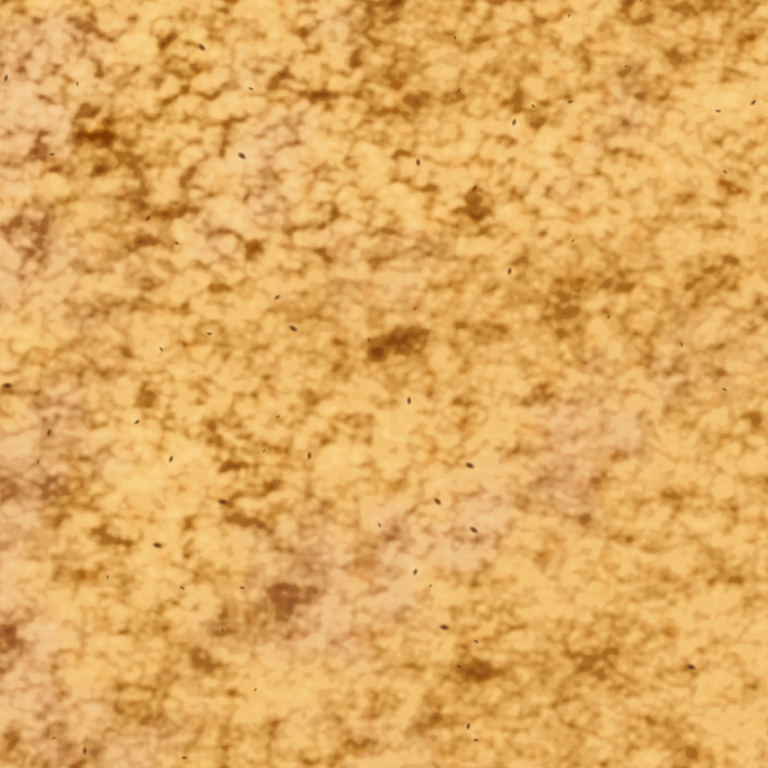
Write a Shadertoy shader that draws this texture.

```glsl
// Heap of golden, moist crumbs with shaded hollows and tiny dark specks.

// Two random values in 0..1 for a lattice cell.
vec2 hash2(vec2 cell) {
    uvec2 h = uvec2(ivec2(cell)) * uvec2(1597U, 3812U) + uvec2(7919U, 104729U);
    h = h * 1664525U + 1013904223U;
    h.x += h.y * 1664525U;
    h.y += h.x * 1664525U;
    h ^= h >> 16U;
    h.x += h.y * 1664525U;
    h.y += h.x * 1664525U;
    h ^= h >> 16U;
    return vec2(h & 65535U) / 65535.0;
}

float gradientDot(vec2 cell, vec2 offset) {
    float angle = 6.28319 * hash2(cell).x;
    return dot(vec2(cos(angle), sin(angle)), offset);
}

float gradientNoise(vec2 p) {
    vec2 i = floor(p), f = p - i;
    vec2 u = f * f * f * (f * (f * 6.0 - 15.0) + 10.0);
    vec2 e = vec2(1, 0);
    return mix(mix(gradientDot(i, f), gradientDot(i + e, f - e), u.x),
               mix(gradientDot(i + e.yx, f - e.yx), gradientDot(i + 1.0, f - 1.0), u.x), u.y);
}

// Rounded lumps: smooth distance to the nearest scattered centre.
float lumps(vec2 p) {
    vec2 i = floor(p), f = p - i;
    float sum = 0.0;
    for (int y = -1; y <= 1; y++)
    for (int x = -1; x <= 1; x++) {
        vec2 cell = vec2(x, y);
        sum += exp(-9.0 * length(cell + hash2(i + cell) - f));
    }
    return 0.36 + log(sum) / 9.0;
}

// Crumb height, from clumps down to fine grain.
float relief(vec2 p, float coarse) {
    vec2 q = p + 0.005 * vec2(gradientNoise(p * 45.0), gradientNoise(p * 45.0 + 37.0));
    float h = mix(1.3, 2.6, coarse) * lumps(q * vec2(37, 40));
    h += 1.1 * lumps(q * vec2(66, 74) + 11.0);
    h += 1.6 * gradientNoise(q * vec2(22, 26) + 5.0);
    h += 1.1 * gradientNoise(q * vec2(44, 52) + 19.0);
    return h + 0.75 * gradientNoise(p * vec2(88, 100) + 71.0);
}

// Sparse, short flecks turned at random.
float specks(vec2 p) {
    vec2 g = p * 22.0, i = floor(g);
    float cover = 0.0;
    for (int y = -1; y <= 1; y++)
    for (int x = -1; x <= 1; x++) {
        vec2 cell = i + vec2(x, y);
        vec2 kind = hash2(cell + 300.0);
        vec2 d = g - cell - hash2(cell + 700.0);
        float angle = 6.28319 * kind.y;
        vec2 axis = vec2(cos(angle), sin(angle));
        float size = mix(0.06, 0.13, kind.y * kind.y);
        float r = length(vec2(dot(d, axis), 1.7 * dot(d, vec2(-axis.y, axis.x))));
        float fleck = 1.0 - smoothstep(0.1 * size, 1.6 * size, r);
        cover = max(cover, fleck * step(kind.x, 0.13) * mix(0.4, 0.9, kind.y));
    }
    return cover;
}

void mainImage(out vec4 fragColor, in vec2 fragCoord) {
    vec2 p = fragCoord / iResolution.y;
    vec2 slanted = vec2(0.8 * p.x + 0.6 * p.y, 1.4 * (0.8 * p.y - 0.6 * p.x));
    float broad = gradientNoise(slanted * 3.5 + 8.0);

    // Coarser, deeper crumbs towards the upper left
    float coarse = smoothstep(0.1, 0.9, 0.35 + 0.8 * (p.y - 0.5) - 0.5 * (p.x - 0.5) + broad);

    // Height, light from above, wide shadows and deep hollows
    float h = relief(p, coarse);
    float shade = h + 0.25 * (h - relief(p + vec2(-0.003, 0.008), coarse));
    shade += 1.2 * broad + 1.4 * gradientNoise(slanted * 9.0 + 41.0);
    float hollow = smoothstep(0.22, 0.6, gradientNoise(slanted * 8.0 + 90.0));
    hollow += 0.5 * smoothstep(0.2, 0.5, gradientNoise(p * 19.0 + 60.0));
    hollow += 0.4 * smoothstep(0.2, 0.5, gradientNoise(p * 36.0 + 160.0));
    shade = mix(0.88, 1.25, coarse) * shade - 1.5 * hollow + 0.32;

    // Brown crevices to pale golden tops
    vec3 color = mix(vec3(0.52, 0.27, 0.06), vec3(0.68, 0.43, 0.14), smoothstep(-3.4, -1.6, shade));
    color = mix(color, vec3(0.80, 0.57, 0.25), smoothstep(-1.7, -0.9, shade));
    color = mix(color, vec3(0.89, 0.67, 0.36), smoothstep(-1.0, -0.1, shade));
    color = mix(color, vec3(0.95, 0.76, 0.45), smoothstep(-0.2, 0.8, shade));
    color = mix(color, vec3(0.97, 0.81, 0.52), smoothstep(0.8, 2.6, shade));

    // Cooler, dustier patches, mostly on the left
    float patches = gradientNoise(slanted * 3.0 + 23.0) + 0.35 * gradientNoise(p * 14.0 + 50.0);
    float dusty = smoothstep(-0.05, 0.4, patches + 0.5 * (0.35 - p.x));
    color += dusty * vec3(-0.02, -0.015, 0.06);

    // Rusty stains and dark specks
    float rust = smoothstep(0.15, 0.5, gradientNoise(p * 26.0 + 130.0));
    color -= rust * vec3(0.01, 0.035, 0.05);
    color = mix(color, vec3(0.36, 0.19, 0.07), specks(p));

    fragColor = vec4(color, 1.0);
}
```
